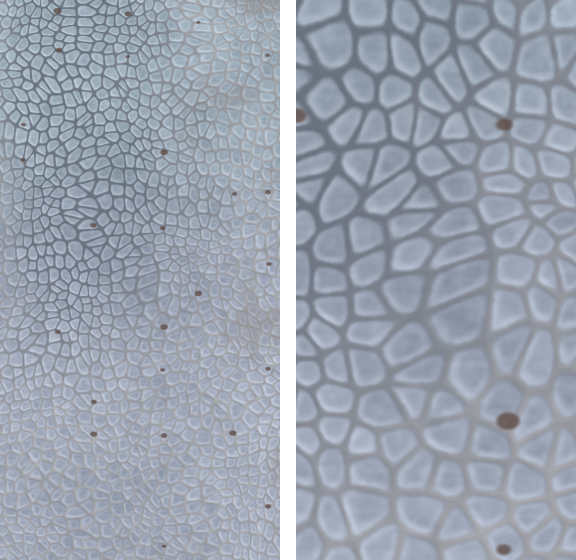
Left, the full canvas; right, a detail of the centre.
Give the GLSL for this texture, as a WebGL 1 fragment shader.

```glsl
precision highp float;
uniform vec2 u_resolution;

vec2 hash2(vec2 p) {
  vec3 q = fract(p.xyx * vec3(0.1031, 0.1030, 0.0973));
  q += dot(q, q.yzx + 33.33);
  return fract((q.xx + q.yz) * q.zy);
}

float noise(vec2 p) {
  vec2 i = floor(p), f = fract(p);
  f = f * f * (3.0 - 2.0 * f);
  return mix(mix(hash2(i).x, hash2(i + vec2(1.0, 0.0)).x, f.x),
             mix(hash2(i + vec2(0.0, 1.0)).x, hash2(i + 1.0).x, f.x), f.y);
}

float fbm(vec2 p) {
  float sum = 0.0, amp = 0.5;
  for (int i = 0; i < 4; i++) {
    sum += amp * noise(p);
    p = p * 2.03 + 17.3;
    amp *= 0.5;
  }
  return sum;
}

vec2 toSeed(vec2 cell, vec2 p) {
  return cell + 0.1 + 0.8 * hash2(cell + 40.0) - p;
}

// Rounded pebble cells: xy = outward slope, z = distance to edge, w = cell tone
vec4 pebble(vec2 p) {
  vec2 base = floor(p), home = base, nearest = vec2(8.0);
  for (int y = -1; y <= 1; y++)
    for (int x = -1; x <= 1; x++) {
      vec2 cell = base + vec2(x, y);
      vec2 r = toSeed(cell, p);
      if (dot(r, r) < dot(nearest, nearest)) {
        nearest = r;
        home = cell;
      }
    }
  float total = 0.0;
  vec2 slope = vec2(0.0);
  for (int y = -2; y <= 2; y++)
    for (int x = -2; x <= 2; x++) {
      vec2 r = toSeed(home + vec2(x, y), p);
      vec2 gap = r - nearest;
      if (dot(gap, gap) > 0.0001) {
        vec2 n = normalize(gap);
        float e = exp(-14.0 * dot(0.5 * (r + nearest), n));
        total += e;
        slope += e * n;
      }
    }
  return vec4(slope / total, -log(total) / 14.0, hash2(home + 91.0).y);
}

// Sparse dots of rust
float rustSpots(vec2 p) {
  vec2 cell = floor(p), h = hash2(cell + 7.0);
  vec2 d = fract(p) - 0.3 - 0.4 * h;
  float radius = 0.03 + 0.06 * h.y;
  return step(0.86, h.x) * smoothstep(radius + 0.03, radius - 0.02, length(d * vec2(0.8, 1.1)));
}

void main() {
  vec2 p = gl_FragCoord.xy / u_resolution.x;
  vec2 warp = vec2(noise(p * 5.0), noise(p * 5.0 + 31.0)) - 0.5;
  vec4 cell = pebble(p * 24.0 + warp * 1.6);

  float cloud = fbm(p * 3.0 + 5.0) - 0.47;
  float fine = fbm(p * 70.0) - 0.47;
  float brushed = noise(vec2(p.x * 25.0 + p.y * 8.0, p.y * 160.0)) - 0.5;

  // Deep shaded grooves at upper left, dusty pale ones elsewhere
  float deep = smoothstep(0.8, 0.35, p.x + cloud * 0.6)
             * smoothstep(0.55, 1.15, p.y + cloud * 0.5)
             * smoothstep(-0.08, 0.14, p.x + cloud * 0.2);

  // Metal faces
  vec3 color = mix(vec3(0.615, 0.65, 0.715), vec3(0.60, 0.66, 0.71), smoothstep(0.9, 1.7, p.y));
  color += 0.035 * smoothstep(0.3, 0.9, p.x);
  color -= 0.04 * exp(-dot(p - vec2(0.42, 1.05), p - vec2(0.42, 1.05)) * 8.0);
  color += 0.05 * (cell.w - 0.5) + 0.13 * cloud + 0.10 * fine + 0.03 * brushed;

  // Rounded relief lit from the lower left
  float rim = smoothstep(0.34, 0.04, cell.z);
  color += rim * dot(cell.xy, vec2(-0.045, -0.055));
  color += 0.05 * smoothstep(0.04, 0.15, cell.z) * smoothstep(0.32, 0.15, cell.z);

  // Grooves
  float groove = smoothstep(0.13, 0.0, cell.z + 0.08 * fine);
  vec3 dust = mix(vec3(0.59, 0.59, 0.60), vec3(0.70, 0.69, 0.69), noise(p * 40.0));
  vec3 shade = vec3(0.40, 0.43, 0.48);
  color = mix(color, mix(dust, shade, deep), groove * mix(0.75, 0.9, deep));

  // Stains and rust
  float stain = smoothstep(0.1, 0.3, fbm(p * 6.0 + 60.0) - 0.47) * smoothstep(0.4, 1.0, p.x);
  color = mix(color, vec3(0.52, 0.49, 0.48), 0.35 * stain);
  color = mix(color, vec3(0.36, 0.28, 0.25), 0.75 * rustSpots(p * 8.0));

  gl_FragColor = vec4(color, 1.0);
}
```
